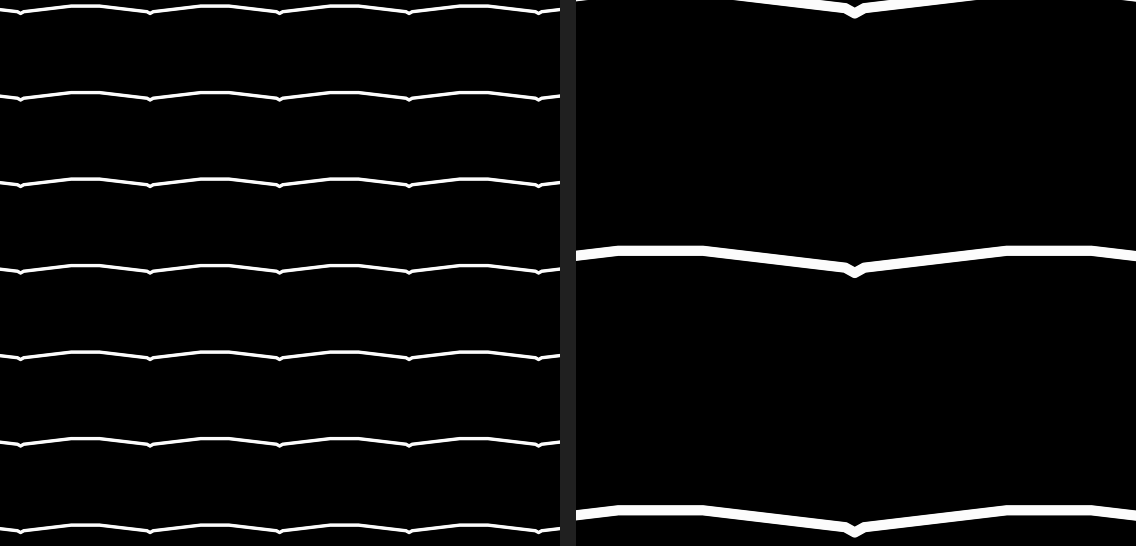
Left: the whole. Right: its middle third, enlarged.
Give the GLSL for this pattern, as a Shadertoy shader.

```glsl
float segmentDistance(vec2 p, vec2 a, vec2 b) {
    vec2 ab = b - a;
    float t = clamp(dot(p - a, ab) / dot(ab, ab), 0.0, 1.0);
    return length(p - a - ab * t);
}

// Half of one arch: notch at x = 0, long slope, flat crest up to x = 0.5
float archDistance(vec2 p) {
    vec2 notch = vec2(0.0, -0.057);
    vec2 slopeFoot = vec2(0.0245, -0.0435);
    vec2 crestStart = vec2(0.391, 0.0);
    float d = segmentDistance(p, notch, slopeFoot);
    d = min(d, segmentDistance(p, slopeFoot, crestStart));
    return min(d, segmentDistance(p, crestStart, vec2(0.5, 0.0)));
}

void mainImage(out vec4 fragColor, in vec2 fragCoord) {
    // One unit is the width of one arch
    float pixel = 1.0 / (0.23125 * iResolution.x);
    vec2 p = fragCoord * pixel - vec2(0.159, 0.1613);

    // Mirror about each notch, then repeat the rows
    float rowPitch = 0.668;
    vec2 cell;
    cell.x = abs(fract(p.x + 0.5) - 0.5);
    cell.y = mod(p.y + 0.5 * rowPitch, rowPitch) - 0.5 * rowPitch;

    // White stroke on black
    float edge = archDistance(cell) - 0.0132;
    float stroke = 1.0 - smoothstep(-0.6 * pixel, 0.6 * pixel, edge);
    fragColor = vec4(vec3(0.99 * stroke), 1.0);
}
```
